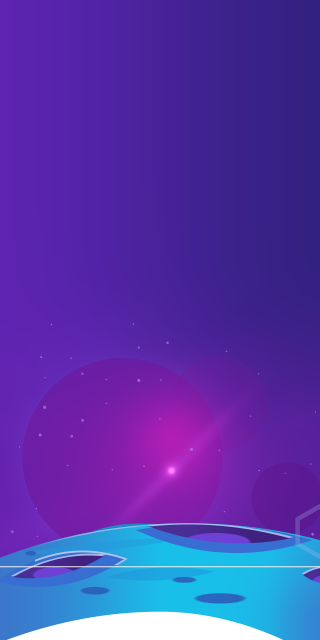
A WebGL 1 fragment shader for this background:

```glsl
precision highp float;
uniform vec2 u_resolution;

#define VIOLET vec3(0.365, 0.140, 0.700)
#define INDIGO vec3(0.195, 0.130, 0.500)
#define PLUM vec3(0.420, 0.120, 0.660)
#define MAGENTA vec3(0.740, 0.120, 0.720)
#define CYAN vec3(0.095, 0.750, 0.915)
#define BLUE vec3(0.250, 0.430, 0.780)
#define SHADOW vec3(0.250, 0.130, 0.500)
#define PALE vec3(0.680, 0.760, 0.930)
#define STAR_CELL 0.095
#define STAR_AMOUNT 0.45
#define LINE_HEIGHT 0.229

float hash(vec2 p) {
  vec3 q = fract(vec3(p.xyx) * 0.1031);
  q += dot(q, q.yzx + 33.33);
  return fract((q.x + q.y) * q.z);
}

float noise(vec2 p) {
  vec2 i = floor(p), f = fract(p);
  f = f * f * (3.0 - 2.0 * f);
  return mix(mix(hash(i), hash(i + vec2(1, 0)), f.x),
             mix(hash(i + vec2(0, 1)), hash(i + vec2(1, 1)), f.x), f.y);
}

// Antialiased coverage of a signed distance
float fill(float d) {
  return clamp(0.5 - d * u_resolution.x, 0.0, 1.0);
}

float glow(vec2 p, vec2 center, float radius) {
  vec2 q = (p - center) / radius;
  return exp(-dot(q, q));
}

float ellipse(vec2 p, vec2 center, vec2 size) {
  return (length((p - center) / size) - 1.0) * size.y;
}

// Pointed lens: bulge holds its heights above and below the tilted axis
float lens(vec2 p, vec2 center, float reach, float slope, vec2 bulge) {
  vec2 q = p - center;
  q.y -= slope * q.x;
  float arch = 1.0 - q.x * q.x / (reach * reach);
  return max(q.y - bulge.x * arch, -q.y - bulge.y * arch);
}

float hexagonRing(vec2 p, vec2 center, float apothem, float width) {
  vec2 q = abs(p - center);
  float d = max(q.x, dot(q, vec2(0.5, 0.866))) - apothem;
  return abs(d) - width;
}

// Sunken bowl with a lit back edge and a violet floor
vec3 bowl(vec3 col, vec2 p, vec2 center, float reach, float slope, vec2 bulge) {
  float edge = lens(p, center + vec2(0.0, 0.005), reach * 1.05, slope, bulge);
  float hole = lens(p, center, reach, slope, bulge);
  vec3 inside = mix(SHADOW, vec3(0.34, 0.22, 0.68), smoothstep(0.02, -0.03, 0.0) + 0.5 * clamp(0.5 - (p.x - center.x) / reach, 0.0, 1.0));
  float bottom = ellipse(p, center - vec2(0.01, bulge.y), vec2(reach * 0.48, bulge.y * 0.95));
  inside = mix(inside, vec3(0.43, 0.25, 0.84), fill(bottom));
  col = mix(col, PALE, fill(edge) * 0.9);
  return mix(col, inside, fill(hole));
}

vec3 sky(vec2 p) {
  float low = 1.0 - smoothstep(0.45, 1.2, p.y);
  vec3 col = mix(VIOLET, INDIGO, smoothstep(-0.1, 1.1, p.x));
  col = mix(col, PLUM, low * 0.65);

  // Soft nebula bands
  float cloud = noise(vec2(p.x * 2.5 + p.y * 2.0, p.y * 7.0 - p.x * 3.0));
  col += (cloud - 0.5) * low * vec3(0.05, 0.015, 0.05);

  // Distant planets and their halo
  vec2 home = vec2(0.383, 0.568);
  float rim = length(p - home) - 0.3125;
  col += vec3(0.02, 0.035, 0.06) * exp(-max(rim, 0.0) * 12.0) * (1.0 - fill(rim));
  col = mix(col, vec3(0.43, 0.11, 0.64), fill(rim) * 0.6);
  col = mix(col, vec3(0.40, 0.10, 0.58), fill(length(p - vec2(0.682, 0.737)) - 0.148) * 0.3);
  col = mix(col, vec3(0.34, 0.09, 0.56), fill(length(p - vec2(0.898, 0.443)) - 0.112) * 0.65);

  // Magenta light and diagonal flare
  vec2 spark = vec2(0.536, 0.529);
  col = mix(col, MAGENTA, 0.8 * glow(p, vec2(0.545, 0.62), 0.13));
  col = mix(col, MAGENTA, 0.35 * glow(p, vec2(0.50, 0.52), 0.28));
  vec2 q = p - spark;
  float along = (q.x + q.y) * 0.707, across = (q.x - q.y) * 0.707;
  float beam = exp(-pow(across / 0.022, 2.0) - pow(along / 0.22, 2.0));
  col = mix(col, vec3(0.72, 0.20, 0.82), beam * 0.55);
  col += vec3(0.5, 0.35, 0.4) * (glow(p, spark, 0.009) + 0.3 * glow(p, spark, 0.025));

  // Scattered stars
  vec2 cell = floor(p / STAR_CELL);
  vec2 offset = 0.2 + 0.6 * vec2(hash(cell + 7.0), hash(cell + 31.0));
  float size = mix(0.002, 0.006, pow(hash(cell + 53.0), 3.0));
  float present = step(hash(cell + 11.0), STAR_AMOUNT) * step(p.y, 1.0);
  float star = fill(length(p - (cell + offset) * STAR_CELL) - size);
  return mix(col, vec3(0.72, 0.55, 0.92), star * present * 0.6);
}

vec3 ground(vec2 p) {
  vec3 col = mix(BLUE, CYAN, clamp(1.15 * exp(-pow((p.x - 0.68) / 0.44, 2.0)), 0.0, 1.0));
  col = mix(col, BLUE, 0.65 * glow(p, vec2(1.04, 0.04), 0.19));
  col = mix(col, vec3(0.13, 0.58, 0.86), 0.55 * fill(lens(p, vec2(0.50, 0.205), 0.17, 0.05, vec2(0.022, 0.018))));
  col = mix(col, vec3(0.14, 0.60, 0.86), 0.5 * fill(lens(p, vec2(0.32, 0.294), 0.26, 0.10, vec2(0.012, 0.014))));

  // Flat pits
  float pits = min(ellipse(p, vec2(0.297, 0.154), vec2(0.044, 0.012)),
                   ellipse(p, vec2(0.688, 0.130), vec2(0.078, 0.016)));
  pits = min(pits, ellipse(p, vec2(0.576, 0.188), vec2(0.036, 0.009)));
  pits = min(pits, ellipse(p, vec2(0.096, 0.271), vec2(0.016, 0.007)));
  col = mix(col, vec3(0.17, 0.36, 0.72), fill(pits) * 0.9);

  // Raised craters
  vec3 slopeTint = vec3(0.22, 0.43, 0.82);
  col = mix(col, slopeTint, fill(lens(p, vec2(0.700, 0.328), 0.276, -0.057, vec2(0.031, 0.055))));
  col = bowl(col, p, vec2(0.686, 0.336), 0.220, -0.084, vec2(0.021, 0.031));
  float leftRim = lens(p, vec2(0.193, 0.219), 0.200, 0.17, vec2(0.052, 0.047));
  col = mix(col, slopeTint, fill(leftRim));
  col = mix(col, PALE, fill(abs(leftRim) - 0.003) * step(0.235, p.y) * step(0.11, p.x));
  col = bowl(col, p, vec2(0.182, 0.229), 0.141, 0.23, vec2(0.024, 0.026));
  return bowl(col, p, vec2(1.02, 0.203), 0.073, 0.0, vec2(0.023, 0.026));
}

void main() {
  vec2 p = gl_FragCoord.xy / u_resolution * vec2(1.0, 2.0);
  vec3 col = sky(p);

  // Curved moon with a far ridge and lit horizon
  float horizon = length(p - vec2(0.586, -1.283)) - 1.648;
  float ridge = lens(p, vec2(0.39, 0.350), 0.10, 0.10, vec2(0.012, 0.02));
  col = mix(col, vec3(0.12, 0.53, 0.77), fill(ridge));
  col = mix(col, ground(p), fill(horizon));
  float lit = smoothstep(0.08, 0.3, p.x) * (1.0 - smoothstep(0.4, 0.5, p.x));
  col = mix(col, PALE, fill(abs(horizon + 0.002) - 0.002) * lit * 0.8);

  // Overlay outline, dividing line and white hill
  col = mix(col, PALE, 0.25 * fill(hexagonRing(p, vec2(0.997, 0.339), 0.067, 0.007)));
  col = mix(col, vec3(0.95), 0.85 * fill(abs(p.y - LINE_HEIGHT) - 0.0018));
  float x = p.x - 0.5;
  float hill = 0.0885 - x * x * (x < 0.0 ? 0.384 : 0.595);
  col = mix(col, vec3(1.0), fill(p.y - hill));
  gl_FragColor = vec4(col, 1.0);
}
```
